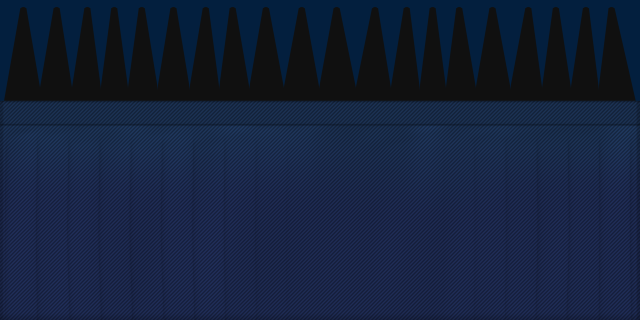
A Shadertoy shader for this texture:

```glsl
const float TIPS[20] = float[20](
    0.073, 0.177, 0.273, 0.357, 0.443, 0.542, 0.643, 0.727, 0.831, 0.943,
    1.052, 1.172, 1.271, 1.352, 1.435, 1.539, 1.651, 1.737, 1.831, 1.911);

float hash(vec2 p) {
    vec3 q = fract(p.xyx * 0.1031);
    q += dot(q, q.yzx + 33.33);
    return fract((q.x + q.y) * q.z);
}

float noise(vec2 p) {
    vec2 cell = floor(p), f = fract(p);
    f = f * f * (3.0 - 2.0 * f);
    return mix(mix(hash(cell), hash(cell + vec2(1, 0)), f.x),
               mix(hash(cell + vec2(0, 1)), hash(cell + vec2(1, 1)), f.x), f.y);
}

// Signed inside distance to a row of tapered spikes; depth grows downwards
float spikeRow(float x, float depth) {
    float inside = -1.0;
    for (int i = 0; i < 20; i++) {
        float offset = x - TIPS[i];
        float leftReach = i > 0 ? 0.5 * (TIPS[i] - TIPS[max(i - 1, 0)]) : 0.053;
        float rightReach = i < 19 ? 0.5 * (TIPS[min(i + 1, 19)] - TIPS[i]) : 0.066;
        float reach = offset < 0.0 ? leftReach : rightReach;
        float halfWidth = 0.009 + (reach - 0.009) * (depth - 0.023) / 0.25;
        float side = halfWidth - abs(offset);
        float cap = depth - 0.022 - 50.0 * offset * offset;
        inside = max(inside, min(side, cap));
    }
    return inside;
}

vec3 fabric(vec2 p, float depth) {
    float skirt = smoothstep(0.388, 0.396, depth);
    float fall = clamp((depth - 0.39) / 0.61, 0.0, 1.0);

    // Teal near the waist, violet towards the hem
    vec3 color = mix(vec3(0.098, 0.178, 0.298), vec3(0.099, 0.142, 0.275),
                     smoothstep(0.0, 0.55, fall + 0.12 * noise(p * 5.0)));
    color *= mix(0.93, 1.0, skirt);

    // Hanging pleats, faint around the centre
    float sway = 0.016 * (noise(vec2(p.x * 4.0, depth * 3.0)) - 0.5);
    float pleat = fract((p.x - 0.117 + sway * fall) / 0.0976);
    float crease = exp(-14.0 * pleat) + exp(-40.0 * (1.0 - pleat));
    float strength = smoothstep(0.12, 0.55, abs(p.x - 1.17))
                   * smoothstep(0.02, 0.15, fall);
    color *= 1.0 + skirt * strength * (0.035 - 0.12 * crease);

    // Broad soft folds and slanted gathers below the seam
    float folds = noise(vec2(p.x * 13.0 + depth * 1.5, depth * 2.5)) - 0.5;
    float gathers = noise(vec2(p.x * 12.0, depth * 45.0 + p.x * 9.0)) - 0.5;
    color *= 1.0 + skirt * (0.09 * folds + 0.16 * gathers * exp(-fall * 14.0));

    // Diagonal twill weave
    color *= 1.0 + 0.2 * sin(6.28318 * 85.0 * (p.x - p.y));

    // Waist seams and outer edges
    color *= 1.0 - 0.28 * exp(-pow((depth - 0.390) / 0.003, 2.0));
    color *= 1.0 - 0.25 * exp(-pow((depth - 0.317) / 0.003, 2.0));
    float margin = min(p.x, 2.0 - p.x);
    color *= mix(0.82, 1.0, smoothstep(0.006, 0.014, margin));
    return color * mix(0.85, 1.0, smoothstep(0.0, 0.025, p.y));
}

void mainImage(out vec4 fragColor, in vec2 fragCoord) {
    vec2 p = fragCoord / iResolution.xy * vec2(2.0, 1.0);
    float depth = 1.0 - p.y;
    float blur = 0.7 / iResolution.y;

    vec3 color = vec3(0.012, 0.122, 0.242);
    color = mix(color, vec3(0.062), smoothstep(-blur, blur, spikeRow(p.x, depth)));
    color = mix(color, fabric(p, depth), smoothstep(-blur, blur, depth - 0.315));
    fragColor = vec4(color, 1.0);
}
```
